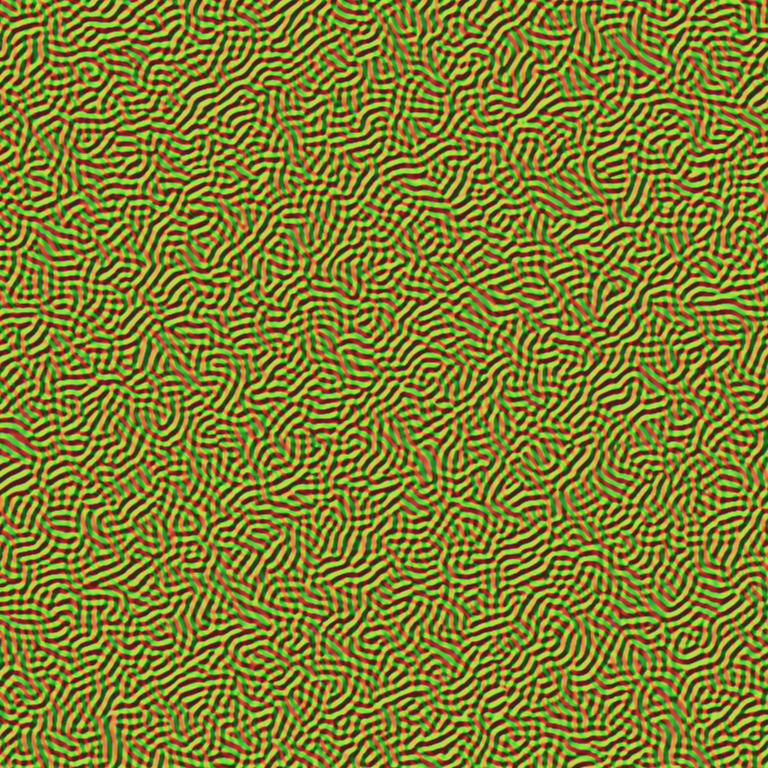
Reproduce this pattern procedurally as a Shadertoy shader.

```glsl
// Labyrinth of short winding ridges, coloured by the direction of their surface normals.

const float TAU = 6.2831853;
const float RIDGES_ACROSS = 73.0;   // ridge periods along the canvas
const float CELL_SIZE = 1.6;        // spacing of the wave packets, in periods
const float PACKET_RADIUS = 3.2;    // reach of one wave packet, in periods
const float NEAREST_FOCUS = 1.5;    // tightest bend, in periods
const float WIDEST_FOCUS = 7.0;     // gentlest bend, in periods
const float FLATTENING = 0.012;     // higher values leave more flat spots
const float RELIEF = 1.5;           // steepness of the ridges
const float SOFT_SPREAD = 0.045;    // smoothing offset, in periods

vec4 hash4(vec2 cell, float seed) {
    vec4 h = fract(vec4(cell.xyxy + seed) * vec4(0.1031, 0.1030, 0.0973, 0.1099));
    h += dot(h, h.wzxy + 33.33);
    return fract((h.xxyz + h.yzzw) * h.zywx);
}

// Height (x) and its slope (yz) of one packet of rings around a distant focus.
vec3 wavePacket(vec2 d, vec2 focus, float shift, float radius) {
    float q = max(1.0 - dot(d, d) / (radius * radius), 0.0);
    float q5 = q * q * q * q * q;
    float weight = q5 * q;
    vec2 weightSlope = -12.0 * q5 * d / (radius * radius);

    vec2 ray = d - focus;
    float range = sqrt(dot(ray, ray) + 0.05);
    float phase = TAU * (range + shift);
    vec2 waveSlope = -sin(phase) * TAU * ray / range;
    return vec3(weight * cos(phase), weightSlope * cos(phase) + weight * waveSlope);
}

// Slope of the ridges: a sum of wave packets, levelled to an even amplitude.
vec2 ridgeSlope(vec2 p, float cellSize, float flattening) {
    vec2 home = floor(p / cellSize);
    vec3 field = vec3(0.0);
    for (int j = -2; j <= 2; j++)
    for (int i = -2; i <= 2; i++) {
        vec2 cell = home + vec2(i, j);
        vec4 rnd = hash4(cell, 11.7);
        float angle = TAU * rnd.z;
        float bend = mix(NEAREST_FOCUS, WIDEST_FOCUS, hash4(cell, 83.1).x);
        vec2 focus = bend * vec2(cos(angle), sin(angle));
        vec2 center = (cell + rnd.xy) * cellSize;
        field += wavePacket(p - center, focus, rnd.w, PACKET_RADIUS);
    }
    vec2 steep = field.yz / TAU;
    return field.yz / sqrt(field.x * field.x + dot(steep, steep) + flattening);
}

// Red leans right, green leans down, blue faces up.
vec3 normalColour(vec2 slope, float relief) {
    vec3 n = normalize(vec3(slope * vec2(-relief, relief), 1.0));
    float bright = 0.45 * (n.x + n.y);
    float redGreen = 0.37 * (n.x - n.y);
    vec2 rg = 0.5 + 0.5 * vec2(bright + redGreen, bright - redGreen);
    return vec3(rg, 0.14 * (rg.x + rg.y) + 0.72 * n.z * n.z);
}

void mainImage(out vec4 fragColor, in vec2 fragCoord) {
    vec2 p = fragCoord / iResolution.y * RIDGES_ACROSS;
    vec3 colour = vec3(0.0);
    // Average four nearby samples for smooth crests
    for (int s = 0; s < 4; s++) {
        vec2 offset = vec2(s & 1, s >> 1) * 2.0 - 1.0;
        vec2 slope = ridgeSlope(p + SOFT_SPREAD * offset, CELL_SIZE, FLATTENING);
        colour += normalColour(slope, RELIEF);
    }
    fragColor = vec4(colour / 4.0, 1.0);
}
```
